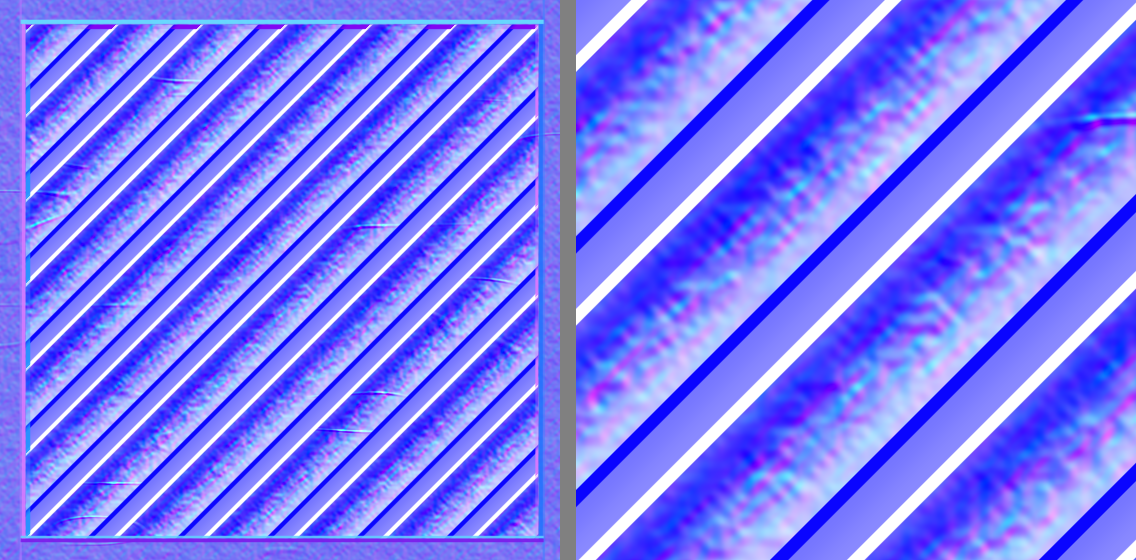
Left: the whole. Right: its middle third, enlarged.
A Shadertoy shader for this texture map:

```glsl
// Normal map of a framed panel with diagonal slats and rough, hollowed grooves.

float hash(vec2 p) {
    vec3 q = fract(vec3(p.xyx) * 0.1031);
    q += dot(q, q.yzx + 33.33);
    return fract((q.x + q.y) * q.z);
}

float noise(vec2 p) {
    vec2 i = floor(p), f = fract(p);
    f = f * f * (3.0 - 2.0 * f);
    return mix(mix(hash(i), hash(i + vec2(1, 0)), f.x),
               mix(hash(i + vec2(0, 1)), hash(i + vec2(1, 1)), f.x), f.y);
}

// Grain, larger pits and sparse scratches
float height(vec2 p) {
    vec2 along = vec2(p.x + p.y, p.x - p.y);
    float h = 0.5 * noise(p * 150.0) + 0.55 * noise(p * 75.0 + 7.0);
    h += 0.6 * noise(p * 32.0) + 0.4 * noise(along * vec2(35.0, 130.0));
    float crack = 1.0 - smoothstep(0.0, 0.05, abs(noise(p * vec2(6.0, 19.0)) - 0.5));
    return h - 0.5 * crack * smoothstep(0.58, 0.75, noise(p * 8.0 + 3.0));
}

vec2 slope(vec2 p) {
    vec2 e = vec2(0.0015, 0.0);
    return vec2(height(p + e.xy) - height(p - e.xy),
                height(p + e.yx) - height(p - e.yx));
}

// Soft-edged line of half width w around zero
float line(float d, float w, float soft) {
    return 1.0 - smoothstep(w - soft, w + soft, abs(d));
}

// One slat and groove; t runs from one bright edge to the next
vec3 slats(float t, vec2 bump, float tone, float soft) {
    vec2 groove = mix(vec2(0.36, 0.33), vec2(0.20, 0.17), smoothstep(0.03, 0.15, t));
    groove = mix(groove, vec2(0.48, 0.48), smoothstep(0.20, 0.38, t));
    groove = mix(groove, vec2(0.72, 0.75), smoothstep(0.38, 0.62, t));
    float rough = 0.4 + 0.6 * smoothstep(0.12, 0.32, t) * (1.0 - smoothstep(0.42, 0.64, t));
    groove += bump * rough + tone;

    vec2 face = vec2(mix(0.46, 0.54, smoothstep(0.74, 0.97, t)));
    vec2 n = mix(groove, face, smoothstep(0.72 - soft, 0.72 + soft, t));
    n = mix(n, vec2(0.04, 0.02), line(t - 0.715, 0.034, soft));
    float edge = line(min(t, 1.0 - t), 0.033, soft);
    return mix(vec3(n, 1.0), vec3(1.0), edge);
}

void mainImage(out vec4 fragColor, in vec2 fragCoord) {
    vec2 uv = fragCoord / iResolution.xy;
    float aa = 0.8 / min(iResolution.x, iResolution.y);
    vec2 bump = slope(uv);
    float tone = 0.08 * (noise(uv * 9.0) - 0.5);

    // Slats are slightly wider below the main diagonal
    float across = uv.x - uv.y - 0.0065;
    float pitch = across < 0.0 ? 0.151 : 0.160;
    float t = fract(across / pitch);
    vec3 col = slats(t, bump, tone, 1.4 * aa / pitch);
    float raised = smoothstep(0.66, 0.74, t);

    // Slat ends against the frame
    col = mix(col, vec3(0.12, 0.58, 1.0), line(uv.x - 0.050, 0.004, aa) * (0.3 + 0.6 * raised));
    col = mix(col, vec3(0.50, 0.0, 0.95), line(uv.y - 0.953, 0.005, aa) * (0.15 + 0.8 * raised));
    col = mix(col, vec3(0.85, 0.47, 1.0), line(uv.x - 0.959, 0.003, aa) * (0.35 + 0.6 * raised));

    // Frame boards
    vec2 lo = vec2(0.046, 0.039), hi = vec2(0.961, 0.956);
    vec2 outside = max(lo - uv, uv - hi);
    float border = smoothstep(-aa, aa, max(outside.x, outside.y));
    vec3 board = vec3(vec2(0.47, 0.45) + 0.38 * bump + 0.5 * tone, 0.96);

    // Joints where the side boards meet the top and bottom boards
    board = mix(board, vec3(0.68, 0.46, 1.0), 0.6 * line(uv.x - 0.037, 0.002, aa));
    board = mix(board, vec3(0.25, 0.50, 1.0), 0.6 * line(uv.x - 0.971, 0.002, aa));
    col = mix(col, board, border);

    // Bevels around the opening
    float inX = smoothstep(0.035, 0.039, uv.x) * (1.0 - smoothstep(0.969, 0.973, uv.x));
    float inY = smoothstep(0.032, 0.037, uv.y) * (1.0 - smoothstep(0.960, 0.965, uv.y));
    col = mix(col, vec3(0.84, 0.48, 1.0), 0.9 * inY * line(uv.x - 0.042, 0.0032, aa));
    col = mix(col, vec3(0.12, 0.45, 1.0), 0.85 * inY * line(uv.x - 0.966, 0.0035, aa));
    col = mix(col, vec3(0.40, 0.88, 1.0), 0.9 * inX * line(uv.y - 0.961, 0.0038, aa));
    col = mix(col, vec3(0.38, 0.82, 1.0), 0.85 * inX * line(uv.y - 0.041, 0.0022, aa));
    col = mix(col, vec3(0.48, 0.10, 0.92), 0.9 * inX * line(uv.y - 0.035, 0.0032, aa));

    fragColor = vec4(clamp(col, 0.0, 1.0), 1.0);
}
```
